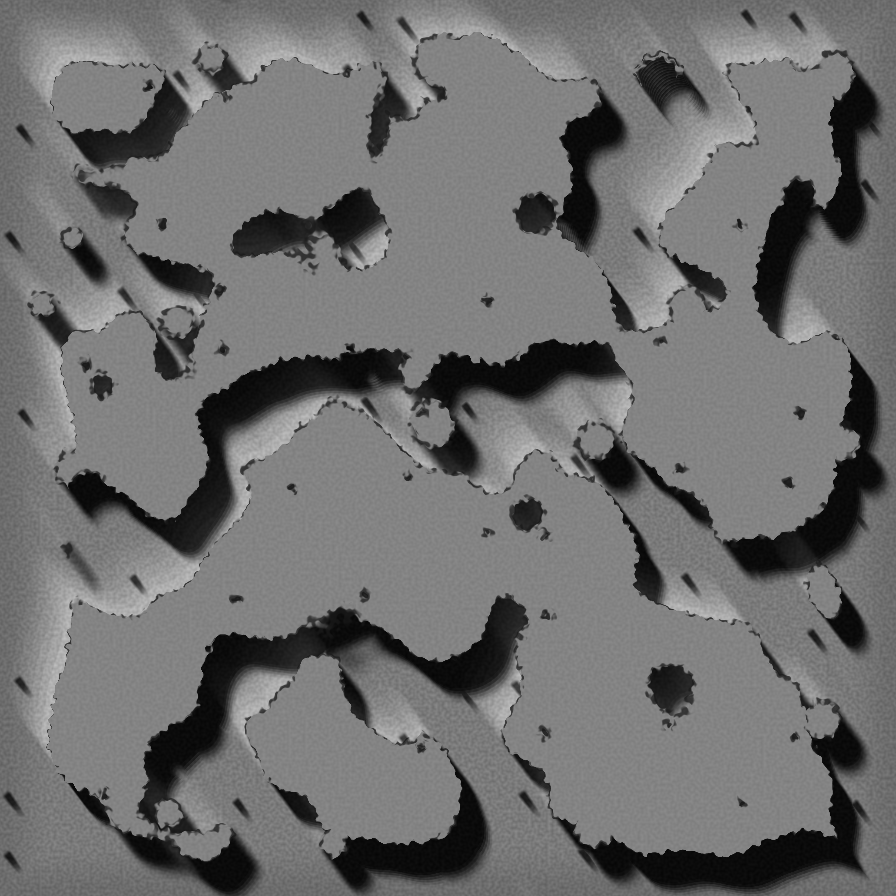
Write a WebGL 2 fragment shader that draws this texture.

```glsl
#version 300 es
precision highp float;
// Flat grey plateaus with ragged rims above a grainy floor, lit from the upper left.
// Thresholded gradient noise shapes the land; a short march toward the light casts
// the shadows, and a march away from it gathers light bounced off the facing walls.

uniform vec2 u_resolution;
out vec4 fragColor;

const vec2 SHADOW_DIR = vec2(0.6, -0.8);
const float SHADOW_LENGTH = 0.064;
const float SLOPE = 4.0;          // typical land gradient per canvas unit
const int SHADOW_STEPS = 20;
const int BOUNCE_STEPS = 6;

vec2 hash2(vec2 p) {
    vec3 h = fract(p.xyx * vec3(0.1031, 0.1030, 0.0973));
    h += dot(h, h.yzx + 33.33);
    return fract((h.xx + h.yz) * h.zy);
}

float cornerWeight(vec2 cell, vec2 offset) {
    float angle = 6.2832 * hash2(cell).x;
    return dot(vec2(cos(angle), sin(angle)), offset);
}

float gradientNoise(vec2 p) {
    vec2 i = floor(p), f = fract(p);
    vec2 u = f * f * f * (f * (f * 6.0 - 15.0) + 10.0);
    vec2 e = vec2(1.0, 0.0);
    float low = mix(cornerWeight(i, f), cornerWeight(i + e, f - e), u.x);
    float high = mix(cornerWeight(i + e.yx, f - e.yx), cornerWeight(i + 1.0, f - 1.0), u.x);
    return mix(low, high, u.y);
}

// Signed distance to a disc that some grid cells contain
float scatteredDisc(vec2 p, float cells, float chance, vec2 radii, float seed) {
    vec2 cell = floor(p * cells);
    vec2 pick = hash2(cell + seed);
    vec2 centre = (cell + 0.3 + 0.4 * hash2(cell + seed + 17.0)) / cells;
    float radius = mix(radii.x, radii.y, pick.y);
    return pick.x < chance ? length(p - centre) - radius : 1.0;
}

// Positive on the plateaus, negative on the floor
float land(vec2 p) {
    vec2 inset = min(p, 1.0 - p);
    float margin = min(inset.x, inset.y);
    vec2 c = p - 0.5;
    float n = gradientNoise(p * 6.5 + 21.0) + 0.35 * gradientNoise(p * 14.0 + 63.0);
    n += 0.17 - 0.5 * dot(c, c) - 0.9 * (1.0 - smoothstep(0.0, 0.09, margin));
    float island = 0.1 * n - SLOPE * scatteredDisc(p, 7.0, 0.35, vec2(0.018, 0.034), 5.0);
    float pit = SLOPE * scatteredDisc(p, 6.0, 0.3, vec2(0.012, 0.026), 41.0);
    float pinhole = SLOPE * scatteredDisc(p, 14.0, 0.28, vec2(0.003, 0.005), 77.0);
    return min(max(n, island), min(pit, pinhole));
}

float cover(vec2 p) {
    return smoothstep(-0.025, 0.025, land(p));
}

float castShadow(vec2 p) {
    float shade = 0.0;
    for (int i = 1; i <= SHADOW_STEPS; i++) {
        float t = float(i) / float(SHADOW_STEPS);
        float fade = 1.0 - smoothstep(0.66, 1.0, t);
        shade = max(shade, fade * cover(p - SHADOW_DIR * SHADOW_LENGTH * t));
    }
    return shade;
}

float bouncedLight(vec2 p) {
    float light = 0.0, total = 0.0;
    for (int i = 1; i <= BOUNCE_STEPS; i++) {
        float weight = 1.0 - 0.1 * float(i);
        light += weight * cover(p + SHADOW_DIR * 0.012 * float(i));
        total += weight;
    }
    return light / total;
}

// Thin tapering shadows of single grains on the floor
float grainStreak(vec2 p, float cells) {
    vec2 cell = floor(p * cells);
    vec2 pick = hash2(cell + 131.0);
    vec2 start = (cell + vec2(0.1, 0.65) + vec2(0.4, 0.25) * hash2(cell + 151.0)) / cells;
    vec2 v = p - start;
    float along = dot(v, SHADOW_DIR) / mix(0.03, 0.042, pick.y);
    float across = abs(dot(v, vec2(-SHADOW_DIR.y, SHADOW_DIR.x)));
    float width = 0.0065 * (1.0 - 0.4 * clamp(along, 0.0, 1.0));
    float body = 1.0 - smoothstep(0.3 * width, width, across);
    body *= smoothstep(-0.12, 0.05, along) * (1.0 - smoothstep(0.25, 1.0, along));
    return pick.x < 0.3 ? body : 0.0;
}

void main() {
    vec2 p = gl_FragCoord.xy / u_resolution;
    float grain = gradientNoise(p * 270.0);

    // Ragged plateau edge with a dotted dark rim
    vec2 jag = vec2(gradientNoise(p * 120.0), gradientNoise(p * 120.0 + 50.0));
    float height = land(p + 0.007 * jag);
    float edge = SLOPE / min(u_resolution.x, u_resolution.y);
    float plateau = smoothstep(-edge, edge, height);
    float rim = 1.0 - smoothstep(0.006, 0.018, abs(height));
    rim *= smoothstep(-0.15, 0.15, gradientNoise(p * 125.0 + 90.0));

    // Floor, its shadows and the light from facing walls
    float bounce = bouncedLight(p);
    float shade = max(castShadow(p), 0.85 * grainStreak(p, 16.0));
    vec2 inset = min(p, 1.0 - p);
    float vignette = mix(0.88, 1.0, smoothstep(0.0, 0.06, min(inset.x, inset.y)));
    float lit = (0.48 + 0.21 * bounce + 0.09 * grain) * vignette;
    float dark = 0.04 + 0.12 * bounce + 0.03 * grain;
    float ground = mix(lit, dark, shade);

    float top = 0.515 + 0.045 * grain;
    float tone = mix(mix(ground, top, plateau), 0.1, 0.75 * rim);
    fragColor = vec4(vec3(tone), 1.0);
}
```
